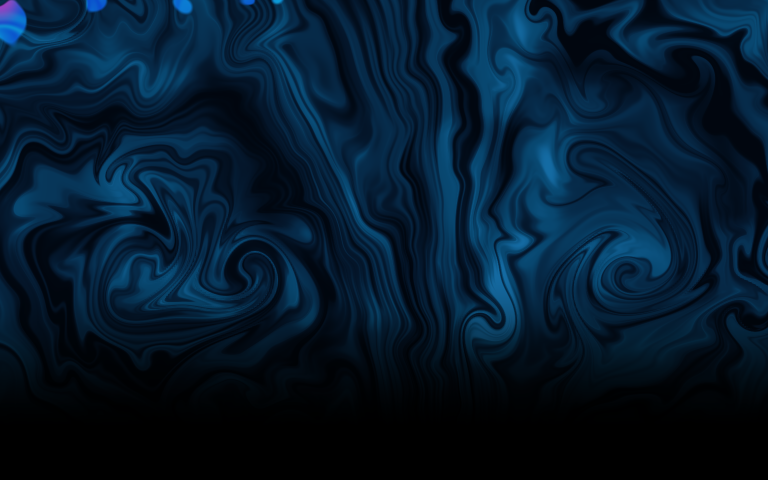
A WebGL 2 fragment shader for this background:

```glsl
#version 300 es
precision highp float;
// Dark blue marbled ink: combed currents and eddies sinking into black, bright drops at the top left.
uniform vec2 u_resolution;
out vec4 outColor;

const vec3 ABYSS = vec3(0.002, 0.025, 0.06), NAVY = vec3(0.015, 0.085, 0.165);
const vec3 OCEAN = vec3(0.025, 0.165, 0.285), TEAL = vec3(0.03, 0.28, 0.44);
const vec3 FOAM = vec3(0.08, 0.42, 0.64);
// Eddies: centre, radius, turn in radians
const vec4 EDDIES[8] = vec4[8](
  vec4(0.26, 0.43, 0.08, 3.5), vec4(0.49, 0.42, 0.09, -4.5), vec4(1.28, 0.45, 0.10, 4.0),
  vec4(0.62, 0.38, 0.06, -2.5), vec4(1.53, 0.33, 0.06, 3.0), vec4(1.30, 0.78, 0.06, -2.5),
  vec4(0.24, 0.60, 0.07, -2.0), vec4(1.02, 0.33, 0.05, 2.5));
// Strokes of light and of shade: start, end
const vec4 COLUMN[4] = vec4[4](
  vec4(1.09, 0.93, 1.07, 0.78), vec4(1.07, 0.78, 1.17, 0.71),
  vec4(1.15, 0.70, 1.09, 0.52), vec4(1.09, 0.52, 1.01, 0.32));
const vec4 LIGHTS[11] = vec4[11](
  vec4(0.23, 0.64, 0.22, 0.45), vec4(0.23, 0.64, 0.35, 0.54), vec4(0.24, 0.43, 0.45, 0.40),
  vec4(0.52, 0.48, 0.62, 0.35), vec4(0.57, 0.92, 0.79, 0.54), vec4(0.64, 0.52, 0.76, 0.34),
  vec4(0.06, 0.89, 0.39, 0.85), vec4(1.25, 0.44, 1.31, 0.46), vec4(1.34, 0.93, 1.58, 0.95),
  vec4(0.94, 0.72, 0.98, 0.53), vec4(0.02, 0.65, 0.02, 0.52));
const vec4 SHADES[5] = vec4[5](
  vec4(0.43, 0.82, 0.54, 0.67), vec4(0.54, 0.67, 0.66, 0.46), vec4(0.67, 0.45, 0.65, 0.30),
  vec4(1.20, 0.86, 1.45, 0.80), vec4(1.45, 0.80, 1.52, 0.60));
// Drops: centre, radius
const vec3 DROPS[5] = vec3[5](
  vec3(0.015, 0.955, 0.045), vec3(0.20, 1.0, 0.025), vec3(0.38, 1.0, 0.015),
  vec3(0.51, 1.005, 0.012), vec3(0.58, 1.005, 0.01));

float hash(vec2 p) {
  vec3 h = fract(p.xyx * 0.1031);
  h += dot(h, h.yzx + 33.33);
  return fract((h.x + h.y) * h.z);
}
float noise(vec2 p) {
  vec2 i = floor(p), f = fract(p);
  f = f * f * (3.0 - 2.0 * f);
  return mix(mix(hash(i), hash(i + vec2(1, 0)), f.x),
             mix(hash(i + vec2(0, 1)), hash(i + vec2(1, 1)), f.x), f.y);
}
vec2 drift(vec2 p, float scale) {
  return vec2(noise(p * scale + 7.0), noise(p * scale + 51.0)) - 0.5;
}
vec2 swirl(vec2 p, vec4 eddy) {
  vec2 d = p - eddy.xy;
  float a = eddy.w * exp(-dot(d, d) / (eddy.z * eddy.z)), c = cos(a), s = sin(a);
  return eddy.xy + mat2(c, s, -s, c) * d;
}
// Scattered small eddies, one per cell
vec2 curls(vec2 p, float size, float strength) {
  vec2 home = floor(p / size);
  for (int i = 0; i < 9; i++) {
    vec2 cell = home + vec2(i % 3 - 1, i / 3 - 1);
    vec2 center = (cell + 0.25 + 0.5 * vec2(hash(cell + 11.0), hash(cell + 37.0))) * size;
    p = swirl(p, vec4(center, 0.32 * size, strength * (hash(cell + 71.0) - 0.5)));
  }
  return p;
}
float stroke(vec2 p, vec4 ends, float width) {
  vec2 d = p - ends.xy, e = ends.zw - ends.xy;
  d -= e * clamp(dot(d, e) / dot(e, e), 0.0, 1.0);
  return exp(-dot(d, d) / (width * width));
}
// Stream value, constant along each current: left dome, combed middle with a long loop, right dome
float stream(vec2 p) {
  float band = p.x - (1.0 - p.y) * mix(0.66, -0.18, smoothstep(0.6, 1.15, p.x));
  float leftDome = length((p - vec2(0.33, 0.45)) * vec2(1.0, 1.1));
  float rightDome = 1.3 - length((p - vec2(1.27, 0.5)) * vec2(1.1, 0.9));
  float flow = mix(leftDome, band, smoothstep(0.2, 0.45, band));
  flow += 0.12 * stroke(p, vec4(0.58, 0.88, 0.77, 0.56), 0.06);
  return mix(flow, rightDome, smoothstep(1.02, 1.24, p.x));
}
// Ink threads across the stream, fading where too fine to resolve
float threads(float flow, float along, float freq) {
  float n = noise(vec2(flow * freq, along) + freq);
  return mix(0.5, n, smoothstep(2.2, 0.8, fwidth(flow) * freq));
}
vec3 inkColor(float v) {
  vec3 c = mix(ABYSS, NAVY, smoothstep(0.0, 0.25, v));
  c = mix(c, OCEAN, smoothstep(0.22, 0.5, v));
  c = mix(c, TEAL, smoothstep(0.48, 0.8, v));
  return mix(c, FOAM, smoothstep(0.8, 1.25, v));
}
vec3 marble(vec2 p) {
  // Bend space: calm in the middle, turbulent in the domes
  float wild = mix(0.2, 1.0, smoothstep(0.1, 0.35, abs(p.x - 0.78 + 0.25 * (p.y - 0.6))));
  vec2 q = p + 0.09 * wild * drift(p, 4.0);
  for (int i = 0; i < 8; i++) q = swirl(q, EDDIES[i]);
  q = curls(curls(q, 0.19, 7.0 * wild), 0.1, 6.0 * wild);
  q += 0.045 * wild * drift(q, 11.0);
  float flow = stream(q), along = q.y * 1.6 + q.x * 0.8;
  // Broad light and shade
  vec2 soft = p + 0.05 * drift(p, 9.0) + 0.3 * (q - p);
  float glow = 0.0, shade = 0.0;
  for (int i = 0; i < 4; i++) glow = max(glow, stroke(soft, COLUMN[i], 0.045));
  for (int i = 0; i < 11; i++) glow = max(glow, 0.55 * stroke(soft, LIGHTS[i], 0.035));
  for (int i = 0; i < 5; i++) shade = max(shade, stroke(soft, SHADES[i], 0.055));
  float light = (0.62 + 0.55 * glow) * (1.0 - 0.8 * shade * (1.0 - glow));
  // Threads and bright ridges
  float fine = threads(flow, along * 3.0, 58.0);
  float ink = 0.38 * threads(flow, along * 2.0, 21.0) + 0.36 * fine + 0.26 * threads(flow, along * 4.0, 120.0);
  float ridge = pow(1.0 - abs(2.0 * fine - 1.0), 5.0);
  float value = light * (smoothstep(0.22, 0.76, ink) + 0.2 * ridge) + 0.16 * glow;
  vec3 color = inkColor(value) * smoothstep(0.1, 0.45, p.y);
  // Bright drops with a violet corner
  vec3 dropColor = mix(vec3(0.04, 0.3, 0.8), vec3(0.05, 0.7, 0.85), noise(q * 28.0));
  dropColor = mix(dropColor, vec3(0.6, 0.25, 0.75), smoothstep(0.06, 0.01, length(p - vec2(0, 1))));
  vec2 wobble = p + 0.03 * drift(p, 25.0);
  for (int i = 0; i < 5; i++)
    color = mix(color, dropColor, smoothstep(0.004, -0.004, length(wobble - DROPS[i].xy) - DROPS[i].z));
  return color;
}
void main() {
  vec3 sum = vec3(0.0);
  for (int i = 0; i < 4; i++) // four samples smooth the thin threads
    sum += marble((gl_FragCoord.xy + 0.5 * vec2(i % 2, i / 2) - 0.25) / u_resolution.y);
  outColor = vec4(sum * 0.25, 1.0);
}
```
